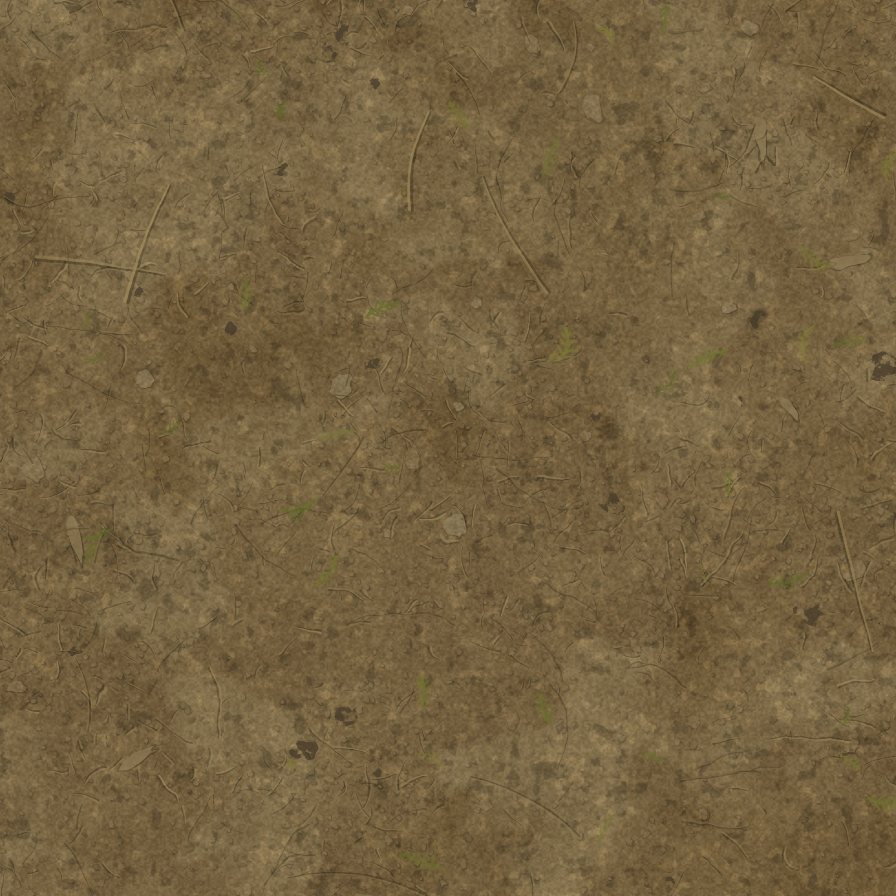
Reproduce this texture procedurally as a Shadertoy shader.

```glsl
// Bare trodden soil: layered value noise gives dusty and damp patches and grain,
// then jittered cell grids scatter crumbs, stones, wood chips, dark litter,
// rootlets, straw and small green sprigs over it.

vec4 hash4(vec2 cell, float seed) {
    vec4 q = fract(vec4(cell.xyx, seed) * vec4(.1031, .1030, .0973, .1099));
    q += dot(q, q.wzxy + 33.33);
    return fract((q.xxyz + q.yzzw) * q.zywx);
}

float noise(vec2 p) {
    vec2 i = floor(p), f = fract(p);
    f = f * f * (3. - 2. * f);
    vec2 e = vec2(0, 1);
    return mix(mix(hash4(i, 3.).x, hash4(i + e.yx, 3.).x, f.x),
               mix(hash4(i + e, 3.).x, hash4(i + e.yy, 3.).x, f.x), f.y);
}

float fbm(vec2 p) {
    float sum = 0., amp = .5;
    for (int i = 0; i < 5; i++) {
        sum += amp * noise(p);
        p = mat2(1.6, 1.2, -1.2, 1.6) * p + 17.3;
        amp *= .5;
    }
    return sum / .97;
}

mat2 turn(float a) { return mat2(cos(a), sin(a), -sin(a), cos(a)); }

float inside(float d) {
    float px = 1. / iResolution.y;
    return 1. - smoothstep(-.6 * px, .6 * px, d);
}

// Bent tapering fibres: x = cover, y = shadow beside them, z = tone
vec3 strands(vec2 p, float cells, float seed, float halfLen, float width, float density) {
    vec3 res = vec3(0);
    vec2 g = p * cells;
    for (int n = 0; n < 9; n++) {
        vec2 id = floor(g) + vec2(n % 3, n / 3) - 1.;
        vec4 h = hash4(id, seed), k = hash4(id, seed + 7.);
        if (h.z > density) continue;
        vec2 q = turn(h.w * 6.283) * (g - id - h.xy);
        float len = halfLen * mix(.3, 1., k.x);
        q.y += (k.y - .5) * .5 * q.x * q.x / len;
        float over = max(abs(q.x) - len, 0.);
        float w = width * mix(.6, 1., k.z) * (1. - .3 * q.x / len);
        float cover = inside(length(vec2(over, q.y)) / cells - w) * mix(.4, 1., k.w);
        float shade = inside(length(vec2(over, q.y + 2. * w * cells)) / cells - w);
        if (cover > res.x) res.xz = vec2(cover, k.z);
        res.y = max(res.y, shade);
    }
    return res;
}

// Ragged lumps: x = cover, y = shadow on the lower right, z = tone
vec3 lumps(vec2 p, float cells, float seed, float radius, float aspect, float density) {
    vec3 res = vec3(0);
    vec2 g = p * cells;
    for (int n = 0; n < 9; n++) {
        vec2 id = floor(g) + vec2(n % 3, n / 3) - 1.;
        vec4 h = hash4(id, seed), k = hash4(id, seed + 5.);
        if (h.z > density) continue;
        float size = radius * mix(.35, 1., k.x * k.x);
        vec2 away = g - id - h.xy, q = turn(h.w * 6.283) * away;
        q.x /= aspect * mix(.7, 1.2, k.y);
        q.y *= 1. + .2 * q.x / size;
        float r = mix(length(q), max(abs(q.x), abs(q.y)), .3);
        r += size * .6 * (noise(q / size * 1.7 + id * 9.) - .5);
        float d = (r - size) / cells;
        float cover = inside(d);
        if (cover > res.x) res.xz = vec2(cover, k.z);
        float lean = dot(away, vec2(.7, -.7)) / (length(away) + .001);
        res.y = max(res.y, inside(d - .0009 - .0009 * lean) * (1. - cover));
    }
    return res;
}

// Feathery sprigs with slanted leaflets: x = cover, y = tone
vec2 sprigs(vec2 p, float cells, float seed, float density) {
    vec2 res = vec2(0), g = p * cells;
    for (int n = 0; n < 9; n++) {
        vec2 id = floor(g) + vec2(n % 3, n / 3) - 1.;
        vec4 h = hash4(id, seed), k = hash4(id, seed + 3.);
        if (h.z > density) continue;
        vec2 q = turn(h.w * 6.283) * (g - id - h.xy) / mix(.1, .24, k.x);
        q.y += (k.y - .5) * q.x * q.x;
        float side = abs(q.y);
        float leaflet = abs(fract((q.x - side * .9) * 2.5 + .4 * step(0., q.y)) - .5);
        float cover = (1. - smoothstep(.2, .3, leaflet + side * .2))
                    * (1. - smoothstep(.4, .5, side + .3 * abs(q.x)))
                    * (1. - smoothstep(.85, 1., abs(q.x)));
        cover = max(cover, (1. - smoothstep(.05, .1, side)) * step(abs(q.x), 1.));
        if (cover > res.x) res = vec2(cover * mix(.5, 1., k.z), k.w);
    }
    return res;
}

void mainImage(out vec4 fragColor, in vec2 fragCoord) {
    vec2 p = fragCoord / iResolution.y;
    vec2 warp = vec2(fbm(p * 9.), fbm(p * 9. + 40.)) - .5;

    // Soil: mottling, ragged dusty crusts, damp stains, fine grain
    float grain = noise(p * 240.) + 1.2 * noise(p * 490. + 7.) - 1.1;
    float mottle = fbm(p * 22. + warp) - .5;
    vec3 col = vec3(.462, .383, .249) + vec3(.10, .097, .075) * mottle;
    float dust = smoothstep(.5, .63, fbm(p * 8. + warp * 2. + 3.) + .12 * (p.y - .5));
    col += vec3(.036, .040, .037) * dust;
    float damp = smoothstep(.5, .7, fbm(p * 6. + warp * 1.5 + 61.));
    col -= vec3(.036, .038, .036) * damp;
    col += vec3(.062, .06, .05) * grain;
    col *= 1. - .17 * smoothstep(.6, .74, fbm(p * 75. + 11.));
    col *= 1. + .13 * smoothstep(.6, .74, fbm(p * 85. + 31.));

    // Crumbs and stones
    float litter = smoothstep(.4, .62, fbm(p * 7. + 23.));
    vec3 crumb = lumps(p, 95., 11., .3, 1.4, .1 + .35 * litter);
    col *= 1. - .16 * crumb.y;
    col = mix(col, mix(vec3(.41, .34, .22), vec3(.57, .49, .35), crumb.z), .5 * crumb.x);
    vec3 stone = lumps(p, 17., 23., .21, 1.25, .15);
    col *= 1. - .16 * stone.y;
    col = mix(col, mix(vec3(.49, .39, .25), vec3(.56, .50, .37), stone.z) + .06 * grain, .65 * stone.x);

    // Wood chips, then dark broken litter
    vec3 chip = lumps(p, 5., 37., .06, 3.4, .22);
    col *= 1. - .22 * chip.y;
    col = mix(col, vec3(.55, .475, .33) + .1 * (fbm(p * 70.) - .5), .75 * chip.x);
    vec3 scrap = lumps(p + warp * .03, 10., 41., .16, 1.3, .22);
    col = mix(col, vec3(.27, .225, .16), .75 * scrap.x * smoothstep(.46, .58, fbm(p * 95. + 5.)));

    // Rootlets in tangles, twigs and long straws
    vec2 wavy = p + warp * .045;
    vec3 root = strands(wavy, 40., 53., .7, .0009, .12 + .65 * litter);
    col *= 1. - .2 * root.y;
    col = mix(col, mix(vec3(.45, .38, .23), vec3(.64, .56, .38), root.z), .6 * root.x);
    vec3 twig = strands(wavy, 13., 67., .65, .001, .36);
    col *= 1. - .2 * twig.y;
    col = mix(col, mix(vec3(.38, .31, .2), vec3(.61, .53, .35), twig.z), .6 * twig.x);
    vec3 straw = strands(p + warp * .008, 5.5, 79., .5, .0014, .4);
    col *= 1. - .22 * straw.y;
    col = mix(col, mix(vec3(.5, .42, .26), vec3(.65, .56, .36), straw.z), .75 * straw.x);

    // Green sprigs
    vec2 sprig = sprigs(wavy, 10., 97., .36);
    col = mix(col, mix(vec3(.32, .39, .13), vec3(.5, .49, .2), sprig.y), .8 * sprig.x);

    fragColor = vec4(col, 1);
}
```
